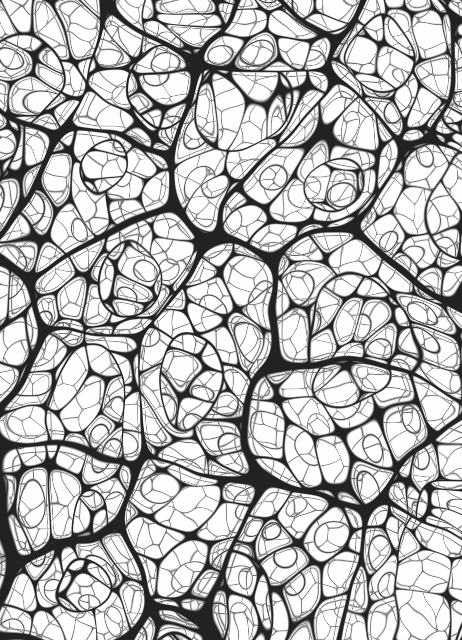
Give the GLSL for this pattern, as a WebGL 1 fragment shader.

```glsl
precision highp float;
uniform vec2 u_resolution;

const vec3 PAPER = vec3(0.995);
const vec3 INK = vec3(0.135);
// Sizes and widths are fractions of the canvas width.
const float VEIN_SIZE = 0.27;
const float BLOB_SMALL = 0.062;
const float BLOB_LARGE = 0.088;
const float THREAD_SIZE = 0.043;
const float VEIN_HALF = 0.0042;
const float BLOB_HALF = 0.0017;
const float RING_HALF = 0.0011;
const float THREAD_HALF = 0.0004;
const float WEBBING = 0.0035;
const float SOFT_PIXELS = 0.95;

float hash(vec2 c) {
  return fract(sin(dot(c, vec2(127.1, 311.7))) * 43758.5453);
}

vec2 hash2(vec2 c) {
  return vec2(hash(c), hash(c + 19.7));
}

float noise(vec2 p) {
  vec2 i = floor(p), f = fract(p);
  f = f * f * (3.0 - 2.0 * f);
  return mix(mix(hash(i), hash(i + vec2(1.0, 0.0)), f.x),
             mix(hash(i + vec2(0.0, 1.0)), hash(i + 1.0), f.x), f.y);
}

vec2 wobble(vec2 p, float frequency) {
  vec2 q = p * frequency;
  return vec2(noise(q + 3.7), noise(q + 41.3)) - 0.5;
}

float smoothMin(float a, float b, float k) {
  float h = max(k - abs(a - b), 0.0) / k;
  return min(a, b) - 0.25 * h * h * k;
}

struct Cell {
  float edge;   // distance to the rounded border
  vec2 offset;  // position relative to the cell's site
  float key;    // random value of the cell
};

// Voronoi cells whose corners are rounded by an exponential minimum.
Cell roundedCell(vec2 p, float sharpness) {
  vec2 base = floor(p), home = base, toSite = vec2(9.0);
  for (int y = -1; y <= 1; y++)
    for (int x = -1; x <= 1; x++) {
      vec2 c = base + vec2(float(x), float(y));
      vec2 r = c + 0.03 + 0.94 * hash2(c) - p;
      if (dot(r, r) < dot(toSite, toSite)) { toSite = r; home = c; }
    }
  float sum = 0.0;
  for (int y = -2; y <= 2; y++)
    for (int x = -2; x <= 2; x++) {
      if (x == 0 && y == 0) continue;
      vec2 c = home + vec2(float(x), float(y));
      vec2 r = c + 0.03 + 0.94 * hash2(c) - p;
      vec2 across = r - toSite;
      float d = dot(0.5 * (r + toSite), across) / max(length(across), 0.001);
      sum += exp(-sharpness * d);
    }
  return Cell(-log(sum) / sharpness, -toSite, hash(home + 7.3));
}

// Signed distance to an off-centre circle held by some of the cells.
float innerCircle(Cell c, float share) {
  vec2 seed = vec2(c.key * 91.0, 3.0);
  vec2 shift = (hash2(seed) - 0.5) * 0.5;
  float radius = mix(0.22, 0.46, hash(seed + 5.1));
  return hash(seed + 11.9) < share ? length(c.offset - shift) - radius : 9.0;
}

// Gives each parent cell its own turned and stretched child lattice.
vec2 childSpace(vec2 p, float key, float size, float stretch) {
  float a = key * 6.2832, s = sin(a), c = cos(a);
  return mat2(c, s, -s, c) * p * vec2(1.0, stretch) / size
       + floor(hash2(vec2(key * 57.0, 8.0)) * 60.0);
}

void main() {
  vec2 p = gl_FragCoord.xy / u_resolution.x;
  float soft = SOFT_PIXELS / u_resolution.x;
  vec2 flow = p + 0.075 * wobble(p, 4.5) + 0.025 * wobble(p, 13.0);
  float pressure = noise(p * 9.0 + 5.0);

  // Heavy veins on a tilted, strongly bent lattice, and large circles
  vec2 bent = flow + 0.17 * wobble(p, 2.7);
  Cell vein = roundedCell(childSpace(bent, 0.09, VEIN_SIZE, 0.85), 24.0);
  float veinEdge = vein.edge * VEIN_SIZE;
  float bigCircle = innerCircle(vein, 0.8) * VEIN_SIZE;
  float swell = mix(0.2, 1.9, noise(p * 5.0 + 17.0));
  float ink = veinEdge - VEIN_HALF * swell;
  ink = smoothMin(ink, abs(bigCircle) - BLOB_HALF * (0.8 + pressure), WEBBING);

  // Rounded blobs, restarted inside each region
  float region = fract(vein.key + (bigCircle < 0.0 ? 0.37 : 0.0));
  float size = mix(BLOB_SMALL, BLOB_LARGE, hash(vec2(region * 31.0, 2.0)));
  Cell blob = roundedCell(childSpace(flow, region, size, 0.76), 15.0);
  float blobEdge = blob.edge * size;
  float circle = innerCircle(blob, 0.6) * size;
  ink = smoothMin(ink, blobEdge - BLOB_HALF * mix(0.2, 1.5, pressure), WEBBING);
  ink = smoothMin(ink, abs(circle) - RING_HALF * mix(0.3, 1.4, blob.key), 0.5 * WEBBING);

  // Fine threads and echoes of the outlines
  float pocket = fract(blob.key + region + (circle < 0.0 ? 0.43 : 0.0));
  vec2 frayed = p + 0.022 * wobble(p, 24.0);
  Cell thread = roundedCell(childSpace(frayed, pocket, THREAD_SIZE, 0.8), 36.0);
  float fine = abs(thread.edge) * THREAD_SIZE;
  float gap = mix(0.006, 0.012, noise(p * 14.0));
  fine = min(fine, abs(veinEdge - gap - 0.004));
  if (blob.key > 0.65) fine = min(fine, abs(blobEdge - 0.7 * gap));
  ink = min(ink, fine - THREAD_HALF * mix(0.0, 1.6, noise(p * 20.0 + 9.0)));

  gl_FragColor = vec4(mix(INK, PAPER, smoothstep(-soft, soft, ink)), 1.0);
}
```
